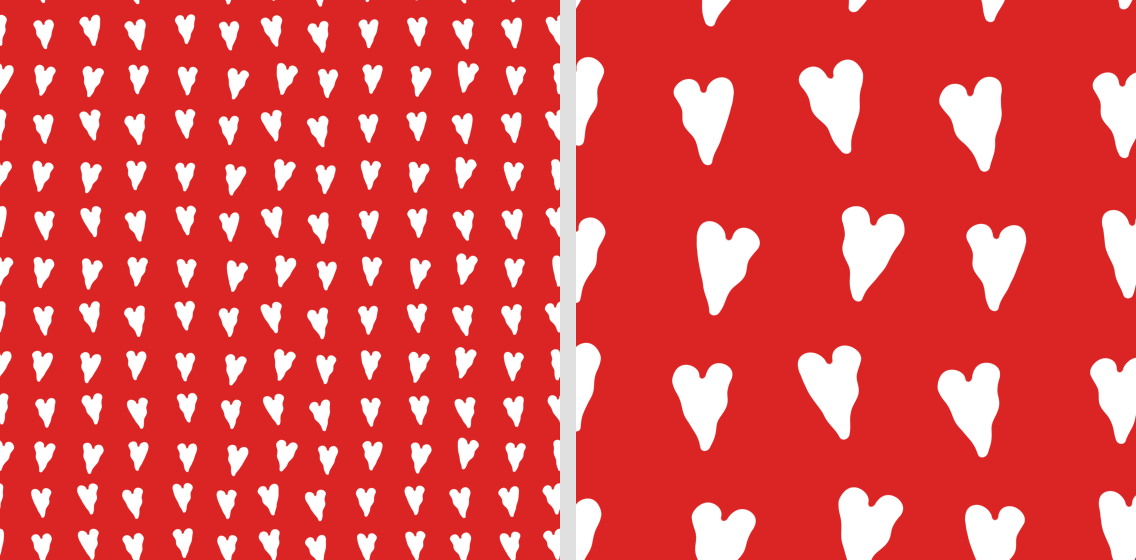
Left, the full canvas; right, a detail of the centre.
This pattern is drawn by a WebGL 2 fragment shader. Its source:

```glsl
#version 300 es
precision highp float;
// Twelve by twelve hand-cut white hearts, each nudged and tilted, on red.

uniform vec2 u_resolution;
out vec4 fragColor;

const float PI = 3.14159;
const int COUNT = 12;       // hearts across and down
const float CELL = 64.0;    // design units per cell
const vec2 FIRST = vec2(-3.0, 46.0);
const vec3 RED = vec3(0.86, 0.14, 0.14);
const vec3 WHITE = vec3(1.0);

// Per-column variation: nudge right, nudge down, tilt in radians.
const vec3 LEFT_TILT[COUNT] = vec3[COUNT](
  vec3(0, -4, 0.17), vec3(0, 1, 0.07), vec3(1, -4, 0.17), vec3(-1, 2, 0.18),
  vec3(2, -6, 0.07), vec3(-2, 3, 0.05), vec3(-6, -3, 0.2), vec3(-6, 5, 0.2),
  vec3(-3, 0, 0.02), vec3(0, -2.5, 0.06), vec3(0, 1, 0.16), vec3(3, -0.5, 0.14));
const vec3 RIGHT_TILT[COUNT] = vec3[COUNT](
  vec3(4, -2, -0.17), vec3(-3, 0, -0.16), vec3(-1, 2, -0.17), vec3(-1, -1.5, -0.06),
  vec3(2.5, 0.5, -0.01), vec3(5.5, 5, -0.19), vec3(8, -1.5, -0.22), vec3(3, 4, -0.04),
  vec3(0, -2, -0.06), vec3(1, 1.5, -0.16), vec3(0.5, -4.5, -0.2), vec3(4, 0, -0.05));

// Sideways drift of each row.
const float SWAY[COUNT] = float[COUNT](
  0.0, 1.5, -0.5, -1.5, 0.5, 0.0, -0.7, -1.5, 2.5, 1.5, -4.0, -3.0);

float hash(vec2 p) {
  return fract(sin(dot(p, vec2(127.1, 311.7))) * 43758.5);
}

float smoothMin(float a, float b, float k) {
  float h = max(k - abs(a - b), 0.0) / k;
  return min(a, b) - 0.25 * h * h * k;
}

// Distance to a capsule whose radius changes from ra at a to rb at b.
float taperedCapsule(vec2 p, vec2 a, vec2 b, float ra, float rb) {
  vec2 axis = b - a;
  float t = clamp(dot(p - a, axis) / dot(axis, axis), 0.0, 1.0);
  return length(p - a - axis * t) - mix(ra, rb, t);
}

// Slim heart, 28 wide and 41 high, with a wavering outline.
float heart(vec2 p, float seed) {
  p.x += 0.5 * sin(p.y * 0.4 + seed * 2.0 * PI);
  float lobe = taperedCapsule(vec2(abs(p.x), p.y),
                              vec2(0.0, -18.2), vec2(7.7, 13.7), 2.4, 6.3);
  float belly = length(p - vec2(0.0, 2.5)) - 10.6;
  return smoothMin(lobe, belly, 2.0);
}

// Centre (x right, y down) and tilt of the heart in a given cell.
vec3 placement(vec2 cell) {
  ivec2 id = ivec2(mod(cell, float(COUNT)));
  bool leansLeft = id.y % 2 == 0 || id.y == COUNT - 1;
  vec3 place = leansLeft ? LEFT_TILT[id.x] : RIGHT_TILT[id.x];
  float bow = sin(PI * (float(id.y) - 0.2) / float(COUNT));
  place.xy += FIRST + CELL * cell + vec2(SWAY[id.y], 9.0 * bow * bow);
  return place;
}

float heartInCell(vec2 p, vec2 cell) {
  vec3 place = placement(cell);
  vec2 d = (p - place.xy) * vec2(1.0, -1.0);
  float c = cos(place.z);
  float s = sin(place.z);
  float size = 0.96 + 0.4 * abs(place.z);
  vec2 local = vec2(c * d.x + s * d.y, c * d.y - s * d.x) / size;
  return heart(local, hash(mod(cell, float(COUNT)))) * size;
}

void main() {
  float unitsPerPixel = CELL * float(COUNT) / u_resolution.y;
  vec2 p = vec2(gl_FragCoord.x, u_resolution.y - gl_FragCoord.y) * unitsPerPixel;

  // Nearest heart among the neighbouring cells.
  vec2 nearest = round((p - FIRST) / CELL);
  float dist = CELL;
  for (int y = -1; y <= 1; y++) {
    for (int x = -1; x <= 1; x++) {
      dist = min(dist, heartInCell(p, nearest + vec2(x, y)));
    }
  }

  float coverage = 1.0 - smoothstep(-0.75, 0.75, dist / unitsPerPixel);
  fragColor = vec4(mix(RED, WHITE, coverage), 1.0);
}
```
